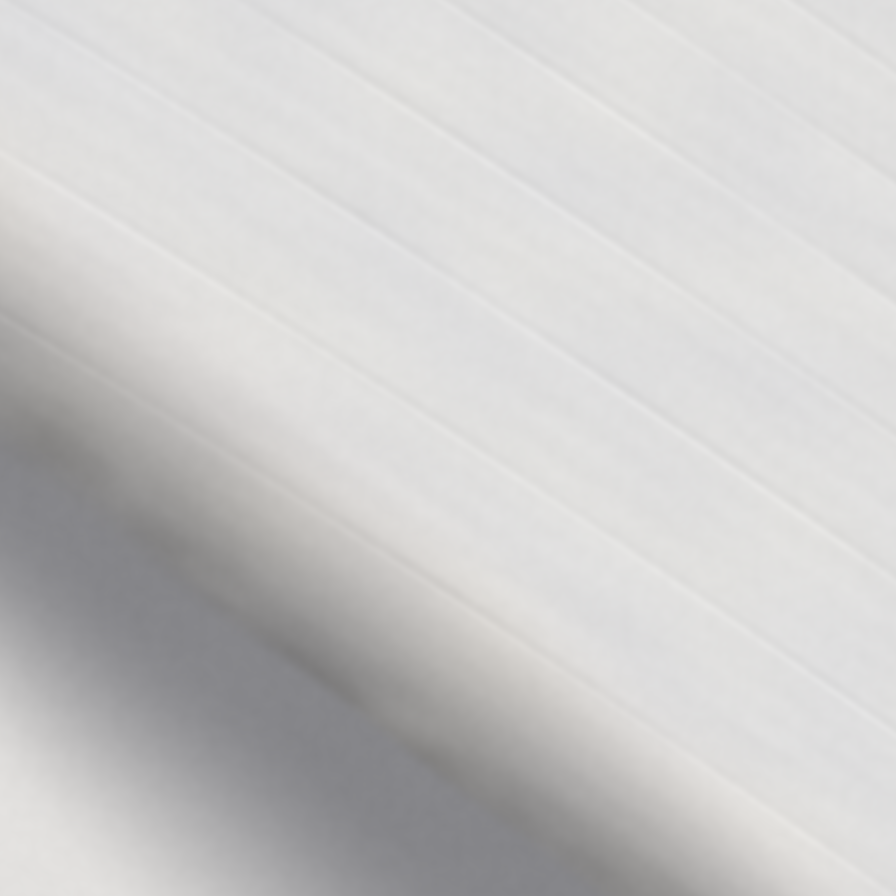
Reproduce this texture procedurally as a Shadertoy shader.

```glsl
// A pale ribbed sheet curling into a soft diagonal crease, with a blurred
// lighter surface below it. Shading follows the distance from the crease;
// a loop lays the ribs, and gradient noise adds mottling and faint streaks.

vec2 hashGradient(vec2 cell) {
    float angle = 6.2832 * fract(sin(dot(cell, vec2(127.1, 311.7))) * 43758.5);
    return vec2(cos(angle), sin(angle));
}

float gradientNoise(vec2 p) {
    vec2 i = floor(p), f = p - i;
    vec2 w = f * f * f * (f * (f * 6.0 - 15.0) + 10.0);
    float a = dot(hashGradient(i), f);
    float b = dot(hashGradient(i + vec2(1, 0)), f - vec2(1, 0));
    float c = dot(hashGradient(i + vec2(0, 1)), f - vec2(0, 1));
    float d = dot(hashGradient(i + vec2(1, 1)), f - vec2(1, 1));
    return mix(mix(a, b, w.x), mix(c, d, w.x), w.y);
}

// Thin bright ridges, each with a soft shadow on its upper side
float ribs(float across, vec2 p) {
    float light = 0.0;
    for (int i = -4; i <= 2; i++) {
        float k = float(i);
        float offset = across - (0.165 * k + 0.006 * k * k);
        float strength = 0.8 + 0.9 * gradientNoise(p * 3.5 + k * 7.3);
        float ridge = exp(-pow(offset / 0.005, 2.0));
        float shadow = exp(-pow((offset + 0.010) / 0.007, 2.0));
        float panel = exp(-abs(offset - 0.02) / 0.03);
        light += strength * (0.017 * ridge - 0.019 * shadow + 0.005 * panel);
    }
    return light;
}

void mainImage(out vec4 fragColor, in vec2 fragCoord) {
    vec2 p = fragCoord / iResolution.xy;
    float drop = 1.0 - p.y;

    // Coordinates that run along and across the ribs
    float across = drop - 0.60 * p.x - 0.05 * p.x * p.x;
    vec2 grain = vec2(dot(p, vec2(0.84, -0.54)), dot(p, vec2(0.54, 0.84)));

    // Signed distance below the crease, slightly wavy
    float crease = drop - 0.49 - 0.76 * p.x + 0.012 * gradientNoise(p * 5.0);
    float above = -crease * (1.0 + 0.5 * p.x);
    float below = crease / (1.0 + 0.9 * p.x);

    // Sheet: dark at the crease, warm through the curve, neutral on the flat
    float curve = smoothstep(-0.06, 0.35, above);
    vec3 sheet = mix(vec3(0.495, 0.490, 0.488), vec3(0.874, 0.872, 0.870), curve);
    float warmth = exp(-pow((above - 0.24) / 0.12, 2.0));
    sheet += warmth * vec3(0.008, 0.0, -0.009);
    sheet += ribs(across, p);

    // Cloudy tint, long streaks and dark blotches beside the crease
    float cloud = gradientNoise(grain * vec2(5.0, 9.0) + 3.0);
    float streak = gradientNoise(grain * vec2(4.0, 42.0));
    float blotch = gradientNoise(grain * vec2(11.0, 16.0) + 20.0);
    sheet += cloud * vec3(0.018, 0.016, 0.006) + 0.016 * streak;
    sheet += 0.06 * blotch * exp(-above * above / 0.008);

    // Surface below: cool shadow fading to a warm white corner
    float fade = smoothstep(0.06, 0.40, below);
    vec3 floorColor = mix(vec3(0.525, 0.525, 0.540), vec3(0.885, 0.878, 0.870), fade);
    floorColor += 0.012 * gradientNoise(grain * vec2(4.0, 8.0) + 40.0);

    // Join the two, softer at the left end of the crease
    float blur = mix(0.035, 0.014, smoothstep(0.0, 0.35, p.x));
    vec3 color = mix(sheet, floorColor, smoothstep(-blur, blur, crease));

    // Fine soft grain
    color += 0.008 * gradientNoise(p * 48.0) + 0.006 * gradientNoise(p * 95.0);
    fragColor = vec4(clamp(color, 0.0, 1.0), 1.0);
}
```
